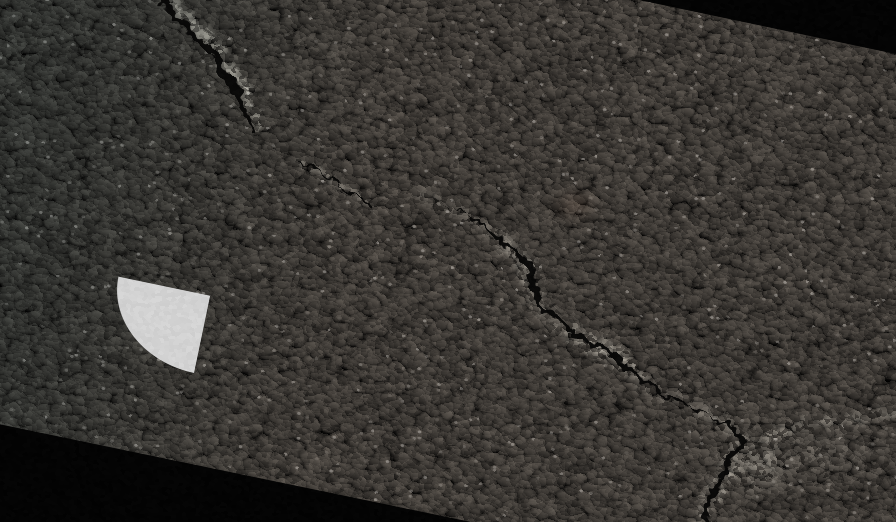
Reproduce this texture procedurally as a WebGL 1 fragment shader.

```glsl
precision highp float;
uniform vec2 u_resolution;

vec3 hash3(vec2 cell) {
  vec3 h = fract(cell.xyx * vec3(0.1031, 0.1030, 0.0973));
  h += dot(h, h.yxz + 33.33);
  return fract((h.xxy + h.yzz) * h.zyx);
}

// Cellular noise: offset to the nearest grain, its distance and its id
vec4 grains(vec2 p) {
  vec2 cell = floor(p);
  vec4 nearest = vec4(0.0, 0.0, 9.0, 0.0);
  for (int j = -1; j <= 1; j++) {
    for (int i = -1; i <= 1; i++) {
      vec2 c = cell + vec2(float(i), float(j));
      vec3 h = hash3(c);
      vec2 offset = p - c - h.xy;
      float d = length(offset);
      if (d < nearest.z) nearest = vec4(offset, d, h.z);
    }
  }
  return nearest;
}

float mottle(vec2 p) {
  float a = sin(p.x + 1.7 * sin(p.y * 0.8));
  float b = sin(p.y * 1.9 - p.x * 0.7 + a);
  return (a + b + sin(p.x * 2.7 + p.y * 2.2 + b)) / 3.0;
}

vec2 wobble(vec2 p) {
  vec2 coarse = sin(p.yx * vec2(1.9, 2.3) + sin(p * 1.4));
  vec2 fine = sin(p.yx * vec2(5.3, 4.7) + 2.0 * sin(p * 3.1));
  return 0.22 * coarse + 0.14 * fine;
}

float taper(vec2 p, vec2 a, vec2 b, float wa, float wb) {
  vec2 ab = b - a;
  float h = clamp(dot(p - a, ab) / dot(ab, ab), 0.0, 1.0);
  return length(p - a - h * ab) - mix(wa, wb, h);
}

// Three joined strokes, with half width running from w0 to w1
float path(vec2 p, vec2 a, vec2 b, vec2 c, vec2 d, float w0, float w1) {
  float wb = mix(w0, w1, 0.33), wc = mix(w0, w1, 0.67);
  return min(taper(p, a, b, w0, wb), min(taper(p, b, c, wb, wc), taper(p, c, d, wc, w1)));
}

float upperCrack(vec2 p) {
  float d = path(p, vec2(18.0, 58.2), vec2(20.8, 55.1), vec2(23.7, 52.7), vec2(24.9, 50.1), 0.3, 0.42);
  return min(d, path(p, vec2(24.9, 50.1), vec2(26.7, 47.8), vec2(27.3, 45.4), vec2(28.4, 43.9), 0.5, 0.15));
}

float middleCrack(vec2 p) {
  return path(p, vec2(33.6, 40.2), vec2(36.2, 38.7), vec2(38.8, 37.0), vec2(41.1, 35.3), 0.08, 0.12);
}

float longCrack(vec2 p) {
  float d = path(p, vec2(46.9, 36.7), vec2(50.1, 35.0), vec2(52.7, 34.1), vec2(55.3, 31.9), -0.1, 0.2);
  d = min(d, path(p, vec2(55.3, 31.9), vec2(57.6, 30.1), vec2(59.2, 28.0), vec2(59.9, 24.6), 0.18, 0.42));
  d = min(d, path(p, vec2(59.9, 24.6), vec2(61.8, 22.8), vec2(65.1, 20.4), vec2(68.4, 18.8), 0.25, 0.28));
  d = min(d, path(p, vec2(68.4, 18.8), vec2(71.0, 16.3), vec2(74.2, 14.2), vec2(78.1, 12.4), 0.3, 0.1));
  d = min(d, path(p, vec2(78.1, 12.4), vec2(82.0, 10.5), vec2(82.8, 9.0), vec2(81.4, 6.8), 0.1, 0.32));
  return min(d, path(p, vec2(81.4, 6.8), vec2(80.5, 4.6), vec2(78.9, 2.5), vec2(78.8, -0.5), 0.28, 0.3));
}

float paleVein(vec2 p) {
  float d = path(p, vec2(79.8, 3.0), vec2(83.0, 7.6), vec2(86.5, 9.8), vec2(90.0, 10.7), 0.5, 0.3);
  return min(d, taper(p, vec2(90.0, 10.7), vec2(100.0, 12.2), 0.2, 0.1));
}

float blob(vec2 p, vec2 center, vec2 radius) {
  vec2 q = (p - center) / radius;
  return exp(-dot(q, q));
}

// Quarter ellipse opening to the lower left of its corner
float quarterDisc(vec2 p, vec2 corner, vec2 radius, vec2 axis) {
  vec2 q = p - corner;
  q = -vec2(dot(q, axis), dot(q, vec2(-axis.y, axis.x)));
  float rim = (length(q / radius) - 1.0) * min(radius.x, radius.y);
  return max(rim, max(-q.x, -q.y));
}

float cover(float d, float soft) {
  return 1.0 - smoothstep(-soft, soft, d);
}

void main() {
  // One unit is a hundredth of the canvas width
  float px = 100.0 / u_resolution.x;
  vec2 p = gl_FragCoord.xy * px;
  vec2 axis = vec2(0.979, -0.204);
  vec2 tilted = vec2(dot(p, axis), dot(p, vec2(-axis.y, axis.x)));

  // Asphalt grain
  vec4 stone = grains(tilted * vec2(0.95, 1.35) + 0.3 * mottle(p * 1.3));
  vec4 grit = grains(tilted * vec2(2.0, 2.5) + 40.0);
  float relief = 0.07 * dot(stone.xy, vec2(0.4, 0.9)) + 0.09 * (stone.w - 0.5);
  relief += 0.10 * (grit.w - 0.5) - 0.10 * smoothstep(0.45, 0.9, stone.z);
  relief += 0.04 * dot(grit.xy, vec2(0.3, 0.9)) + 0.008 * mottle(p * 0.35);
  float speck = smoothstep(0.965, 1.0, grit.w) * cover(grit.z - 0.4, 0.15);

  // Cool shade on the left, warm on the right
  float warm = smoothstep(-6.0, 42.0, p.x - 0.25 * (p.y - 25.0));
  vec3 color = mix(vec3(0.178, 0.184, 0.174), vec3(0.232, 0.217, 0.200), warm);
  color *= 1.0 + (relief + 0.015) * 4.2;
  color += 0.22 * speck;
  color += vec3(0.035, 0.018, 0.01) * blob(p, vec2(64.2, 35.4), vec2(2.0, 1.5));

  // Pale crumbling edges
  vec2 q = p + wobble(p);
  float upper = upperCrack(q), middle = middleCrack(q), fissure = longCrack(q);
  float worn = 0.25 + 0.5 * blob(p, vec2(58.5, 29.0), vec2(2.5, 3.0));
  worn += 0.6 * blob(p, vec2(67.5, 19.0), vec2(5.5, 3.5)) + 0.3 * blob(p, vec2(81.0, 7.0), vec2(4.0, 5.0));
  float dust = worn * cover(fissure - 0.7, 0.8);
  dust = max(dust, 0.75 * cover(upperCrack(q - vec2(0.6, 0.35)) - 0.3, 0.7));
  dust = max(dust, 0.4 * cover(middle - 0.4, 0.6));
  dust = max(dust, 0.55 * cover(paleVein(q) - 0.3, 0.9));
  dust = max(dust, 0.6 * blob(p, vec2(84.5, 6.8), vec2(3.2, 2.8)));
  dust = max(dust, 0.2 * blob(p, vec2(91.0, 8.0), vec2(7.0, 3.0)));
  float crumbs = smoothstep(0.15, 0.9, 0.6 * grit.w + 0.4 * stone.w);
  color += dust * crumbs * vec3(0.40, 0.40, 0.38);

  // Open cracks
  float crack = min(upper, min(middle, fissure)) + 0.16 * (stone.w - 0.5);
  color = mix(color, vec3(0.025, 0.024, 0.022), 0.95 * cover(crack, 0.6 * px));

  // White quarter disc
  float disc = quarterDisc(p, vec2(23.45, 25.25), vec2(10.45, 8.8), axis);
  color = mix(color, vec3(0.825 + 0.04 * (grit.w - 0.5)), cover(disc, 0.6 * px));

  // Dark slanted corners
  float lower = dot(p - vec2(0.0, 10.9), vec2(0.203, 0.979));
  float above = dot(vec2(71.6, 58.2) - p, vec2(0.206, 0.979));
  color = mix(color, vec3(0.008 + 0.012 * grit.w), cover(min(lower, above), 0.6 * px));

  gl_FragColor = vec4(clamp(color, 0.0, 1.0), 1.0);
}
```
